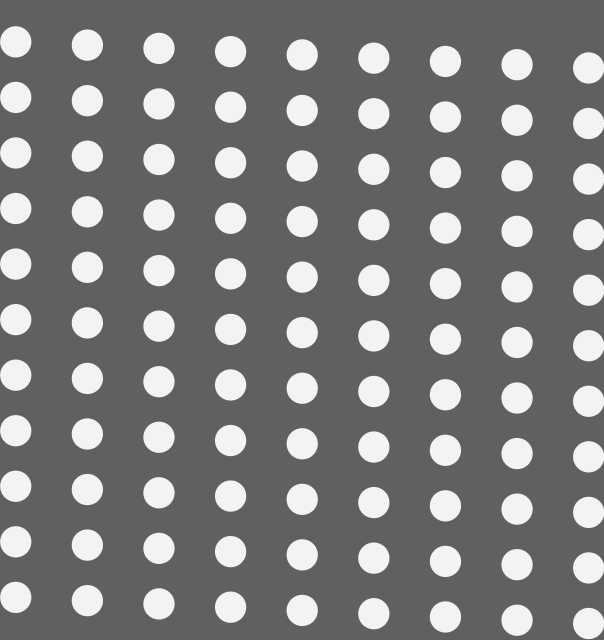
A Shadertoy shader for this pattern:

```glsl
// Pale round dots in a stepped grid on flat grey, each column a little lower than the last.
#define COLUMNS 9.0
#define ROWS 11.0
#define PITCH vec2(0.1119, 0.0868)
#define FIRST_DOT vec2(0.0246, 0.0654)
#define COLUMN_DROP 0.0051
#define DOT_RADIUS 0.0244
#define GROUND_COLOR vec3(0.378)
#define DOT_COLOR vec3(0.952)

// Centre of the dot nearest to p, kept inside the finite grid
vec2 nearestDot(vec2 p) {
    float column = clamp(round((p.x - FIRST_DOT.x) / PITCH.x), 0.0, COLUMNS - 1.0);
    vec2 columnTop = FIRST_DOT + column * vec2(PITCH.x, COLUMN_DROP);
    float row = clamp(round((p.y - columnTop.y) / PITCH.y), 0.0, ROWS - 1.0);
    return columnTop + vec2(0.0, row * PITCH.y);
}

float circleDistance(vec2 p, float radius) {
    return length(p) - radius;
}

void mainImage(out vec4 fragColor, in vec2 fragCoord) {
    // Canvas-height units, measured down from the top left
    vec2 p = vec2(fragCoord.x, iResolution.y - fragCoord.y) / iResolution.y;
    float pixel = 1.0 / iResolution.y;

    // Dot coverage with a one-pixel soft edge
    float d = circleDistance(p - nearestDot(p), DOT_RADIUS);
    float coverage = clamp(0.5 - d / pixel, 0.0, 1.0);

    fragColor = vec4(mix(GROUND_COLOR, DOT_COLOR, coverage), 1.0);
}
```
